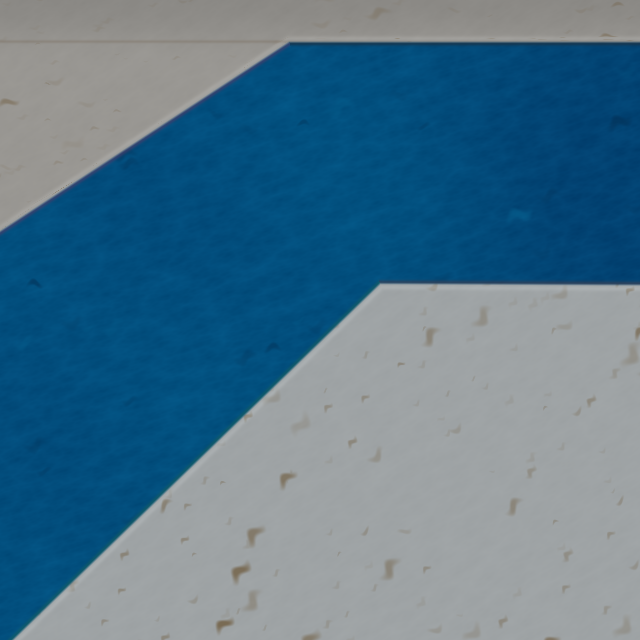
Give the GLSL for this texture, as a three.js fragment shader.

```glsl
varying vec2 vUv;

const vec3 TILE_GREY = vec3(0.622, 0.641, 0.648);
const vec3 TILE_WARM = vec3(0.600, 0.592, 0.575);
const vec3 BLUE_LIGHT = vec3(0.008, 0.318, 0.502);
const vec3 BLUE_DEEP = vec3(0.008, 0.262, 0.450);
const vec3 FLECK_TAN = vec3(0.43, 0.35, 0.23);

float hash(vec2 p) {
  return fract(sin(dot(p, vec2(127.1, 311.7))) * 4375.85);
}

vec2 hash2(vec2 p) {
  return vec2(hash(p), hash(p + 37.3));
}

vec2 rotate(vec2 p, float angle) {
  float c = cos(angle), s = sin(angle);
  return vec2(c * p.x + s * p.y, c * p.y - s * p.x);
}

// Distance to the nearest jittered cell point
float cellular(vec2 p) {
  vec2 cell = floor(p);
  float nearest = 2.0;
  for (int j = -1; j <= 1; j++) {
    for (int i = -1; i <= 1; i++) {
      vec2 id = cell + vec2(float(i), float(j));
      nearest = min(nearest, length(id + hash2(id) - p));
    }
  }
  return nearest;
}

// Sparse slanted ellipses of varied size and strength
float flecks(vec2 p, float angle, float scale, float density, float size) {
  vec2 q = p * scale;
  vec2 cell = floor(q);
  float cover = 0.0;
  for (int j = -1; j <= 1; j++) {
    for (int i = -1; i <= 1; i++) {
      vec2 id = cell + vec2(float(i), float(j));
      vec2 rnd = hash2(id + 11.7);
      float present = step(hash(id + 5.1), density);
      vec2 d = rotate(q - id - hash2(id), angle + (rnd.x - 0.5) * 0.6);
      d.y += 0.06 * sin(d.x * 14.0 + rnd.y * 6.0);
      float r = length(d * vec2(1.0, 2.2)) / (size * (0.55 + rnd.x));
      float spot = 1.0 - smoothstep(0.3, 1.2, r);
      cover = max(cover, present * spot * (0.2 + 0.8 * rnd.y * rnd.y));
    }
  }
  return cover;
}

// Signed height above a sloped line, measured perpendicular to it
float aboveLine(vec2 p, vec2 anchor, float slope) {
  return (p.y - anchor.y - slope * (p.x - anchor.x)) / sqrt(1.0 + slope * slope);
}

float ridge(float d, float center, float width) {
  float t = (d - center) / width;
  return exp(-t * t);
}

float mottle(vec2 p, float angle) {
  vec2 q = rotate(p, angle) * vec2(1.0, 2.3);
  return 0.5 * cellular(q * 19.0) + 0.3 * cellular(q * 43.0 + 7.0)
       + 0.2 * cellular(q * 85.0 + 19.0) - 0.47;
}

vec3 paleTile(vec2 p, float far) {
  vec3 color = mix(TILE_GREY, TILE_WARM, far);
  color *= 1.0 - 0.09 * smoothstep(0.9, 1.0, p.y);
  color += 0.025 * mottle(p, 0.55);
  float angle = mix(0.75, 0.25, far);
  vec2 q = p * vec2(1.0, 1.0 + 0.5 * far);
  float large = flecks(q, angle, 13.0, 0.42, 0.2);
  float small = flecks(q + 3.7, angle, 29.0, 0.25, 0.24);
  float stain = max(large, 0.5 * small) * mix(0.85, 0.5, far);
  return mix(color, FLECK_TAN, stain);
}

vec3 blueTile(vec2 p) {
  float shade = smoothstep(0.55, 1.0, p.x) * 0.75;
  shade += 0.2 * sin(p.x * 9.0 + p.y * 4.0) * sin(p.y * 8.0 - 1.0);
  vec3 color = mix(BLUE_LIGHT, BLUE_DEEP, clamp(shade + 0.15, 0.0, 1.0));
  color += vec3(0.02, 0.07, 0.08) * mottle(p, 0.3);
  float dark = flecks(p + 1.3, 0.1, 14.0, 0.2, 0.2);
  float light = flecks(p + 8.6, 0.25, 12.0, 0.12, 0.22);
  color = mix(color, vec3(0.01, 0.17, 0.31), 0.6 * dark);
  return mix(color, vec3(0.03, 0.43, 0.61), 0.4 * light);
}

void main() {
  vec2 p = vUv;

  // Bent band: outer corner minus inner corner
  float top = aboveLine(p, vec2(0.452, 0.934), 0.0);
  float slant = aboveLine(p, vec2(0.452, 0.934), 0.655);
  float ledge = aboveLine(p, vec2(0.594, 0.557), -0.005);
  float diagonal = aboveLine(p, vec2(0.594, 0.557), 0.970);
  float outer = max(top, slant);
  float inner = max(ledge, diagonal);
  float band = max(outer, -inner);

  // Far tile with its faint seam
  float far = smoothstep(-0.01, 0.01, outer);
  vec3 pale = paleTile(p, far);
  float seam = ridge(p.y, 0.935, 0.0025) * far;
  pale = mix(pale, vec3(0.50, 0.46, 0.41), 0.45 * seam);
  pale += 0.045 * ridge(band, 0.006, 0.004);

  // Tinted rims on the blue side
  vec3 blue = blueTile(p);
  float onSlant = step(top, slant);
  float onDiagonal = step(ledge, diagonal);
  vec3 outerRim = mix(vec3(0.10, 0.20, 0.28), vec3(0.24, 0.25, 0.43), onSlant);
  vec3 innerRim = mix(vec3(0.20, 0.25, 0.34), vec3(0.07, 0.36, 0.40), onDiagonal);
  blue = mix(blue, outerRim, 0.75 * ridge(outer, -0.002, 0.0035));
  blue = mix(blue, innerRim, 0.75 * ridge(inner, 0.002, 0.0035));

  vec3 color = mix(blue, pale, smoothstep(-0.0025, 0.0025, band));
  gl_FragColor = vec4(color, 1.0);
}
```
